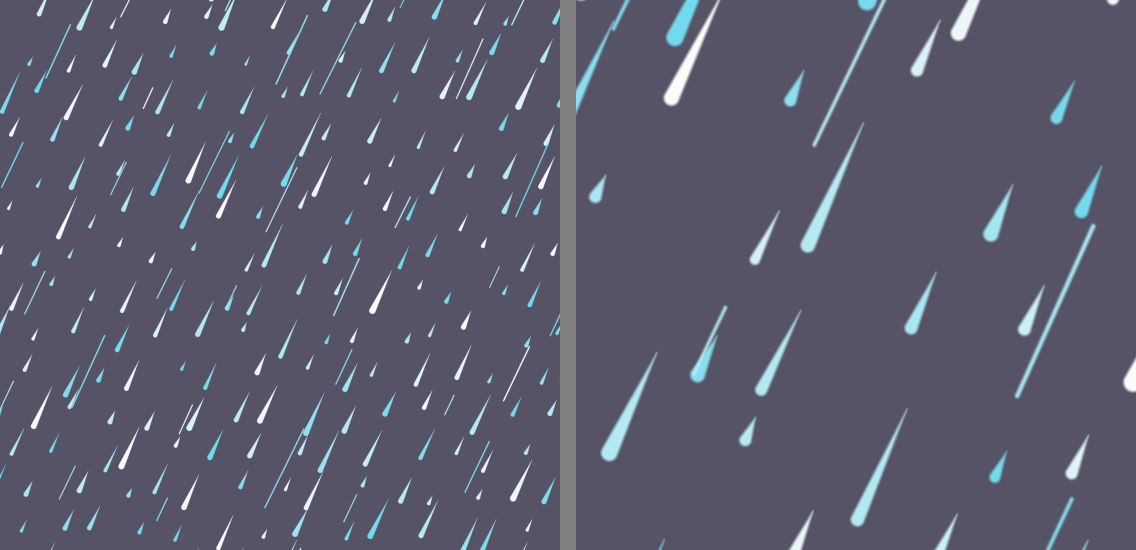
Left: the whole. Right: its middle third, enlarged.
Reproduce this pattern procedurally as a WebGL 1 fragment shader.

```glsl
precision highp float;
// Slanted rain on a slate background: tapered drops with round heads, plus thin streaks.
// Each layer scatters one mark per cell of a jittered brick grid; every mark is the
// distance to a capsule with two radii, painted in a tone from cyan to white.

uniform vec2 u_resolution;

const vec3 SLATE = vec3(0.333, 0.325, 0.396);
const vec3 CYAN  = vec3(0.45, 0.85, 0.93);
const vec3 PALE  = vec3(0.73, 0.92, 0.955);
const vec3 WHITE = vec3(0.99, 0.985, 0.98);

const float SLANT = 0.44;        // radians from the vertical
const float SLANT_SPREAD = 0.05;
const float JITTER = 0.62;       // share of a cell that a centre may roam
const float SOFTNESS = 0.0014;   // half width of an edge

// Four random values in 0..1 for a cell.
vec4 hash4(vec2 cell, float seed) {
  vec4 q = fract(vec4(cell.xyxy) * vec4(0.1031, 0.1030, 0.0973, 0.1099) + seed * 0.137);
  q += dot(q, q.wzxy + 33.33);
  return fract((q.xxyz + q.yzzw) * q.zywx);
}

// Distance to an upright capsule: base radius at the origin, tip radius at the given height.
float taperedCapsule(vec2 p, float baseRadius, float tipRadius, float height) {
  p.x = abs(p.x);
  float b = (baseRadius - tipRadius) / height;
  float a = sqrt(max(1.0 - b * b, 0.0));
  float k = dot(p, vec2(-b, a));
  if (k < 0.0) return length(p) - baseRadius;
  if (k > a * height) return length(p - vec2(0.0, height)) - tipRadius;
  return dot(p, vec2(a, b)) - baseRadius;
}

// Turns p so that a mark leaning right by the angle stands upright.
vec2 uprighted(vec2 p, float angle) {
  float c = cos(angle), s = sin(angle);
  return vec2(c * p.x - s * p.y, s * p.x + c * p.y);
}

vec3 rainTone(float t) {
  vec3 cool = mix(CYAN, PALE, smoothstep(0.05, 0.6, t));
  return mix(cool, WHITE, smoothstep(0.55, 1.0, t));
}

// Paints one layer of marks; the ranges hold the smallest and largest value.
vec3 paintRain(vec3 color, vec2 p, float cellSize, vec2 lengths, vec2 radii,
               float tipRatio, float seed, float edge) {
  for (int j = -1; j <= 1; j++) {
    float row = floor(p.y / cellSize) + float(j);
    float shift = 0.5 * mod(row, 2.0);
    for (int i = -1; i <= 1; i++) {
      vec2 cell = vec2(floor(p.x / cellSize + shift) + float(i), row);
      vec4 place = hash4(cell, seed + 1.0);
      vec4 look = hash4(cell, seed + 2.0);

      // Thickness follows length only in part, so stout and slim marks mix.
      float size = pow(look.x, 1.5);
      float span = mix(lengths.x, lengths.y, size);
      float radius = mix(radii.x, radii.y, mix(look.y, look.x, 0.5));
      float angle = SLANT + SLANT_SPREAD * (place.z - 0.5);

      vec2 center = (cell + 0.5 - vec2(shift, 0.0) + JITTER * (place.xy - 0.5)) * cellSize;
      vec2 q = uprighted(p - center, angle) + vec2(0.0, 0.5 * span - radius);
      float d = taperedCapsule(q, radius, radius * tipRatio, span - radius);
      float cover = 1.0 - smoothstep(-edge, edge, d);
      color = mix(color, rainTone(look.z), cover);
    }
  }
  return color;
}

void main() {
  vec2 p = gl_FragCoord.xy / u_resolution.y;
  float edge = max(SOFTNESS, 0.7 / u_resolution.y);

  vec3 color = SLATE;
  // Drops: round head below, pointed tail above.
  color = paintRain(color, p, 0.0725, vec2(0.018, 0.087), vec2(0.0022, 0.0059), 0.0, 3.0, edge);
  // Streaks: long, thin and even.
  color = paintRain(color, p, 0.19, vec2(0.04, 0.165), vec2(0.0008, 0.0014), 1.0, 11.0, edge);

  gl_FragColor = vec4(color, 1.0);
}
```
